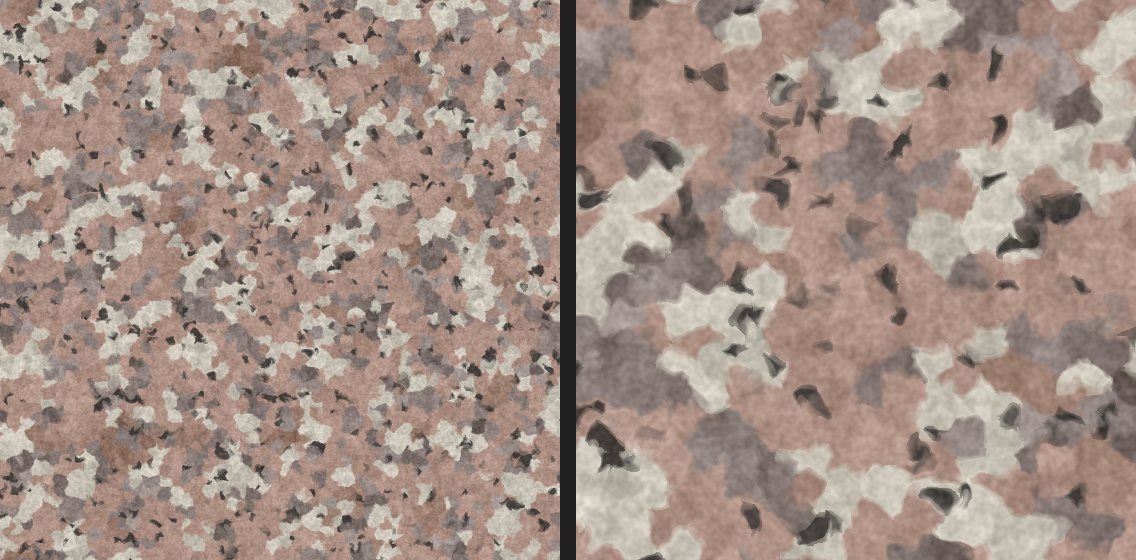
Left: the whole. Right: its middle third, enlarged.
Give the GLSL for this texture, as a three.js fragment shader.

```glsl
varying vec2 vUv;

const vec3 PINK  = vec3(0.685, 0.570, 0.520);
const vec3 BROWN = vec3(0.520, 0.400, 0.340);
const vec3 PALE  = vec3(0.765, 0.745, 0.695);
const vec3 GREY  = vec3(0.520, 0.470, 0.455);
const vec3 BLACK = vec3(0.230, 0.215, 0.205);

// The two closest grain seeds and the distance gap between them
struct Grain {
  vec2 nearest;
  vec2 second;
  float gap;
};

vec2 hash2(vec2 p) {
  vec3 q = fract(p.xyx * vec3(0.1031, 0.1030, 0.0973));
  q += dot(q, q.yzx + 33.33);
  return fract((q.xx + q.yz) * q.zy);
}

vec2 gradient(vec2 cell) {
  float angle = 6.2832 * hash2(cell + 57.0).x;
  return vec2(cos(angle), sin(angle));
}

float gradientNoise(vec2 p) {
  vec2 i = floor(p);
  vec2 f = p - i;
  vec2 u = f * f * f * (f * (f * 6.0 - 15.0) + 10.0);
  vec2 e = vec2(1.0, 0.0);
  float low = mix(dot(gradient(i), f), dot(gradient(i + e), f - e), u.x);
  float high = mix(dot(gradient(i + e.yx), f - e.yx),
                   dot(gradient(i + e.xx), f - e.xx), u.x);
  return mix(low, high, u.y);
}

vec2 warp(vec2 p, float scale, float amount) {
  return p + amount * vec2(gradientNoise(p * scale),
                           gradientNoise(p * scale + 31.7));
}

Grain findGrain(vec2 p, float scale) {
  vec2 q = p * scale;
  vec2 base = floor(q);
  Grain g = Grain(q, q, 0.0);
  float d1 = 9.0;
  float d2 = 9.0;
  for (int y = -1; y <= 1; y++) {
    for (int x = -1; x <= 1; x++) {
      vec2 cell = base + vec2(float(x), float(y));
      vec2 seed = cell + hash2(cell + 11.0);
      float d = distance(q, seed);
      if (d < d1) {
        d2 = d1;
        g.second = g.nearest;
        d1 = d;
        g.nearest = seed;
      } else if (d < d2) {
        d2 = d;
        g.second = seed;
      }
    }
  }
  g.gap = d2 - d1;
  return g;
}

// Share of the second grain, one half on the shared border
float borderMix(float gap, float width) {
  return 0.5 * (1.0 - smoothstep(0.0, width, gap));
}

float patches(vec2 p, float scale) {
  return gradientNoise(p * scale) + 0.5 * gradientNoise(p * scale * 2.1 + 7.3);
}

float greyField(vec2 p) {
  return patches(p + 3.1, 19.0);
}

// Mineral colour of one grain, with a light rim on pale grains
vec3 mineral(vec2 seed, float scale, float gap) {
  vec2 p = seed / scale;
  vec2 rnd = hash2(floor(seed * 16.0));
  float pale = patches(p + 8.4, 14.0) + 0.4 * (rnd.x - 0.5);
  float grey = greyField(p) + 0.45 * (rnd.y - 0.5);
  float shade = rnd.x + rnd.y - 1.0;
  if (pale > 0.20) {
    float rim = 1.0 - smoothstep(0.1, 0.4, gap);
    return PALE + 0.08 * shade + 0.035 * rim - 0.015;
  }
  if (grey > 0.15) return GREY + 0.16 * shade;
  float stain = smoothstep(0.12, 0.5, gradientNoise(p * 9.0 + 4.6));
  return mix(PINK, BROWN, 0.8 * stain) + 0.06 * shade;
}

// Dark mica gathers where grey quartz is common
float mica(vec2 seed, float scale) {
  vec2 p = seed / scale;
  float amount = 0.6 * greyField(p) + 0.8 * gradientNoise(p * 48.0 + 5.9)
               + 0.5 * (hash2(floor(seed * 16.0)).x - 0.5);
  return smoothstep(0.38, 0.50, amount);
}

void main() {
  vec2 p = warp(warp(vUv, 55.0, 0.010), 150.0, 0.004);

  // Interlocking main grains
  float grainScale = 52.0;
  Grain g = findGrain(p, grainScale);
  vec3 color = mix(mineral(g.nearest, grainScale, g.gap),
                   mineral(g.second, grainScale, g.gap),
                   borderMix(g.gap, 0.22));

  // Mottling inside the grains
  float mottle = gradientNoise(vUv * 75.0 + 2.0)
               + gradientNoise(vUv * 170.0) + 0.8 * gradientNoise(vUv * 310.0);
  color += 0.075 * mottle;

  // Small black flecks
  float fleckScale = 115.0;
  Grain f = findGrain(p + 0.37, fleckScale);
  float fleck = mix(mica(f.nearest, fleckScale), mica(f.second, fleckScale),
                    borderMix(f.gap, 0.45));
  color = mix(color, BLACK + 0.06 * mottle, 0.92 * fleck);

  gl_FragColor = vec4(clamp(color, 0.0, 1.0), 1.0);
}
```
